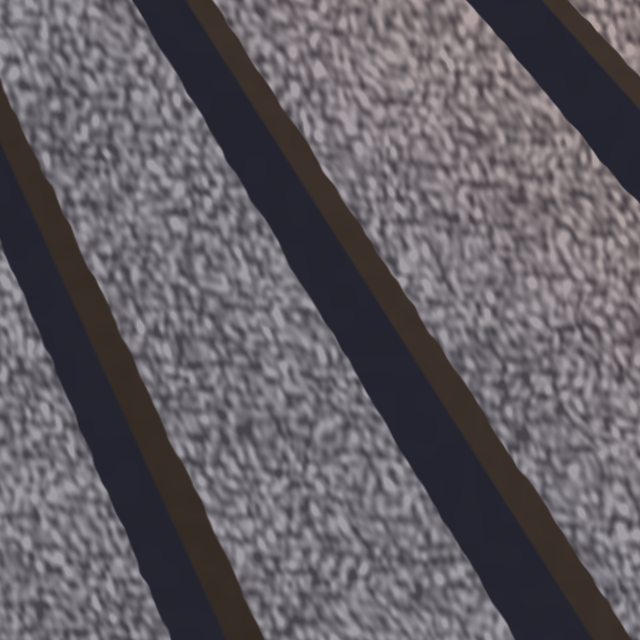
Reproduce this texture procedurally as a three.js fragment shader.

```glsl
// Woven grey fabric cut by three dark slots that fan out from a far point.
// Slots are bands in a perspective coordinate; each has a navy gap and a
// brown side wall. The cloth is a staggered grid of jittered soft stitches.
varying vec2 vUv;

float hash(vec2 p) {
  vec3 q = fract(vec3(p.xyx) * vec3(0.1031, 0.103, 0.0973));
  q += dot(q, q.yzx + 33.33);
  return fract((q.x + q.y) * q.z);
}

float noise(vec2 p) {
  vec2 i = floor(p);
  vec2 f = fract(p);
  f = f * f * (3.0 - 2.0 * f);
  return mix(mix(hash(i), hash(i + vec2(1.0, 0.0)), f.x),
             mix(hash(i + vec2(0.0, 1.0)), hash(i + 1.0), f.x), f.y);
}

// Sum of soft round stitches, one per cell, odd rows shifted by half a cell
float stitches(vec2 p) {
  vec2 cell = floor(p);
  float sum = 0.0;
  for (int j = -1; j <= 1; j++) {
    for (int i = -1; i <= 1; i++) {
      vec2 id = cell + vec2(float(i), float(j));
      vec2 center = vec2(0.5 * mod(id.y, 2.0), 0.25)
                  + 0.5 * vec2(hash(id), hash(id + 57.0));
      vec2 d = id + center - p;
      float bump = max(0.0, 1.0 - dot(d, d));
      sum += bump * bump * bump * (0.65 + 0.7 * hash(id + 113.0));
    }
  }
  return sum;
}

vec3 fabric(vec2 uv) {
  // Slanted threads, bent a little by slow noise
  vec2 bend = vec2(noise(uv * 14.0), noise(uv * 14.0 + 40.0)) - 0.5;
  vec2 thread = vec2(uv.x + 0.22 * uv.y, uv.y + 0.1 * uv.x) + 0.012 * bend;
  float grain = stitches(thread * vec2(76.0, 52.0) + 20.0) - 0.785;
  float fiber = noise(thread * vec2(125.0, 75.0)) - 0.5;
  float mottle = noise(uv * 9.0 + 5.0) - 0.5;
  float light = 0.53 + 0.72 * grain + 0.42 * fiber + 0.2 * mottle;

  vec3 cloth = mix(vec3(0.28, 0.265, 0.295), vec3(0.63, 0.615, 0.645),
                   clamp(light, 0.0, 1.0));
  // Warm light toward the upper right
  float warmth = smoothstep(1.0, 1.9, uv.x + uv.y);
  return cloth * mix(vec3(1.0), vec3(1.1, 1.03, 0.97), warmth);
}

void main() {
  vec2 uv = vUv;
  vec3 color = fabric(uv);

  // Project along the fan onto the bottom edge
  float depth = (3.15 - uv.y) / 3.15;
  float across = (uv.x + 1.08) / depth - 1.08;

  // Uneven cut edges of the cloth
  float fray = 0.005 * (noise(uv * 48.0) - 0.5)
             + 0.004 * (noise(uv * 19.0 + 8.0) - 0.5);

  for (int i = 0; i < 3; i++) {
    float n = float(i);
    float start = 0.267 + 0.4245 * n + 0.1135 * n * n;
    float wall = start + 0.087 + 0.0275 * n + 0.0075 * n * n;
    float end = wall + 0.061;

    float soft = 0.0028;
    float inside = smoothstep(-soft, soft, (across - start) * depth + fray)
                 * smoothstep(-soft, soft, (end - across) * depth + fray);
    float onWall = smoothstep(-0.004, 0.004, (across - wall) * depth);

    vec3 navy = vec3(0.142, 0.143, 0.188) + 0.008 * (noise(uv * 30.0) - 0.5);
    vec3 brown = mix(vec3(0.205, 0.167, 0.142), vec3(0.238, 0.195, 0.172),
                     smoothstep(0.0, 1.0, 0.55 * (uv.x + uv.y)));
    brown += 0.012 * (noise(uv * 36.0 + 3.0) - 0.5);
    color = mix(color, mix(navy, brown, onWall), inside);
  }

  gl_FragColor = vec4(color, 1.0);
}
```
